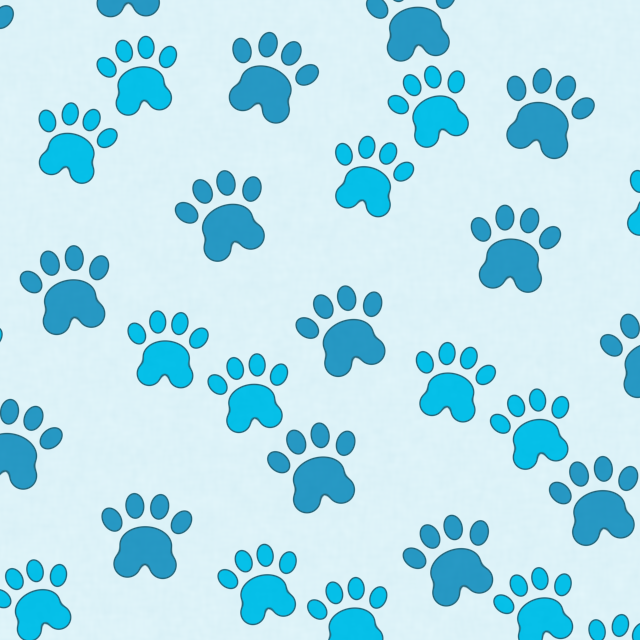
This pattern is drawn by a Shadertoy shader. Its source:

```glsl
// Outlined paw prints in two blues, scattered over pale mottled paper.

#define LARGE_SIZE 0.0485     // half width of a dark pad
#define SMALL_SIZE 0.0434     // half width of a bright pad
#define PAIR_REACH 0.074      // half distance between paired bright paws
#define JITTER 0.016          // random shift of each group
#define MAX_TURN 0.40         // largest random rotation, radians
#define LINE_HALF 0.0010      // half width of the outline
#define SOFTNESS 0.0013       // edge blur
#define MOTTLE 0.028          // paper contrast

const vec3 PAPER  = vec3(0.865, 0.950, 0.972);
const vec3 BRIGHT = vec3(0.020, 0.750, 0.910);
const vec3 DARK   = vec3(0.150, 0.595, 0.765);
const vec3 INK    = vec3(0.120, 0.370, 0.450);

// Skewed lattice; every node owns a bright pair and two dark paws.
const mat2 LATTICE = mat2(0.456, -0.052, 0.143, -0.384);
const vec2 ORIGIN  = vec2(0.177, 0.815);

vec2 hash2(vec2 p) {
    vec3 q = fract(p.xyx * vec3(0.1031, 0.1030, 0.0973));
    q += dot(q, q.yzx + 33.33);
    return fract((q.xx + q.yz) * q.zy);
}

vec2 signedHash(vec2 p) { return 2.0 * hash2(p + 57.0) - 1.0; }

float gradientNoise(vec2 p) {
    vec2 i = floor(p), f = fract(p);
    vec2 u = f * f * f * (f * (f * 6.0 - 15.0) + 10.0);
    vec2 e = vec2(0.0, 1.0);
    float a = dot(signedHash(i), f);
    float b = dot(signedHash(i + e.yx), f - e.yx);
    float c = dot(signedHash(i + e.xy), f - e.xy);
    float d = dot(signedHash(i + e.yy), f - e.yy);
    return mix(mix(a, b, u.x), mix(c, d, u.x), u.y);
}

mat2 rotation(float angle) {
    float c = cos(angle), s = sin(angle);
    return mat2(c, s, -s, c);
}

float ellipseDistance(vec2 p, vec2 radii) {
    float k = length(p / radii);
    return k * (k - 1.0) / max(length(p / (radii * radii)), 1e-4);
}

float smoothUnion(float a, float b, float k) {
    float h = max(k - abs(a - b), 0.0) / k;
    return min(a, b) - 0.25 * h * h * k;
}

// Upright paw whose pad is about two units wide.
float pawDistance(vec2 p) {
    p.x = abs(p.x);
    float dome = ellipseDistance(p - vec2(0.0, 0.23), vec2(0.83, 0.60));
    float lobe = length(p - vec2(0.57, -0.38)) - 0.43;
    float pad = smoothUnion(dome, lobe, 0.22);
    vec2 toeSize = vec2(0.285, 0.395);
    float inner = ellipseDistance(rotation(0.12) * (p - vec2(0.40, 1.49)), toeSize);
    float outer = ellipseDistance(rotation(0.58) * (p - vec2(1.12, 1.02)), toeSize);
    return min(pad, min(inner, outer));
}

void mainImage(out vec4 fragColor, in vec2 fragCoord) {
    vec2 uv = fragCoord / iResolution.y;
    vec2 home = round(inverse(LATTICE) * (uv - ORIGIN));

    // Nearest paw of each colour: x bright, y dark.
    vec2 nearest = vec2(1.0);
    for (int k = 0; k < 36; k++) {
        int kind = k % 4, n = k / 4;
        vec2 node = home + vec2(n % 3 - 1, n / 3 - 1);
        bool isDark = kind > 1;

        // Pairs climb to the right on every third row, else descend.
        float row = mod(node.y + 300.0, 3.0);
        float slope = (row < 0.5 ? 0.80 : -0.45) + 0.12 * signedHash(node + 9.0).x;
        vec2 arm = PAIR_REACH * vec2(cos(slope), sin(slope));
        vec2 offset = kind == 0 ? -arm : arm;
        if (kind == 2) offset = vec2(0.234, 0.065);
        if (kind == 3) offset = vec2(0.163, -0.169);

        float group = isDark ? float(kind) : 0.0;
        vec2 shift = JITTER * signedHash(node + group * 17.0);
        vec2 p = uv - ORIGIN - LATTICE * node - offset - shift;
        float turn = MAX_TURN * signedHash(node * 3.0 + float(kind) * 29.0).y;
        float size = isDark ? LARGE_SIZE : SMALL_SIZE;
        float d = size * pawDistance(rotation(turn) * p / size + vec2(0.0, 0.45));
        if (isDark) nearest.y = min(nearest.y, d);
        else nearest.x = min(nearest.x, d);
    }

    // Cloudy paper with faint woven streaks.
    float grain = 0.45 * gradientNoise(uv * 26.0) + 0.45 * gradientNoise(uv * 75.0)
                + 0.30 * gradientNoise(uv * vec2(150.0, 45.0))
                + 0.30 * gradientNoise(uv * vec2(45.0, 150.0));
    vec3 color = PAPER + MOTTLE * grain * vec3(1.2, 0.7, 0.5);

    // Fills, then the thin outline.
    float soft = max(SOFTNESS, 0.8 / iResolution.y);
    vec2 fill = 1.0 - smoothstep(-soft, soft, nearest);
    color = mix(color, BRIGHT + 0.5 * MOTTLE * grain, fill.x);
    color = mix(color, DARK + 0.5 * MOTTLE * grain, fill.y);
    float edge = min(abs(nearest.x), abs(nearest.y));
    color = mix(color, INK, 1.0 - smoothstep(LINE_HALF - soft, LINE_HALF + soft, edge));

    fragColor = vec4(color, 1.0);
}
```
